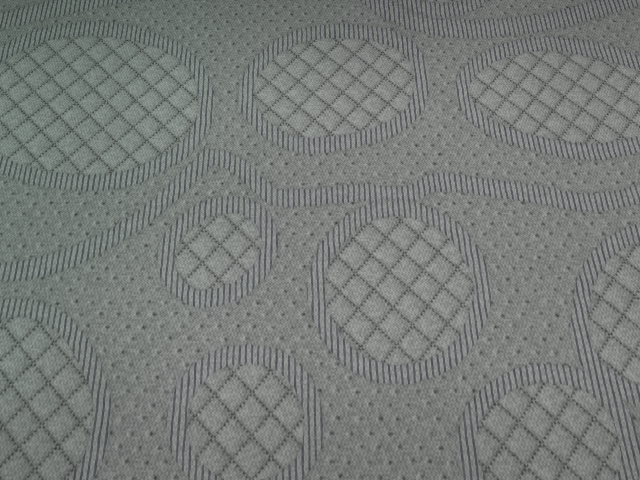
Write a Shadertoy shader that draws this texture.

```glsl
// Quilted grey knit fabric seen at a slant: ovals with ribbed rims hold padded
// diamonds, ribbed ribbons wander between them over a dimpled ground.
// Relief is shaded analytically on a plane with mild perspective.

const vec3 CLOTH = vec3(0.497, 0.505, 0.498);
const vec3 GAP = vec3(0.315, 0.325, 0.345);
const vec3 GREEN_TINT = vec3(0.92, 1.0, 0.96);
const float PERSPECTIVE = 0.38;
const float RIB_PITCH = 0.0118;
const float RIM_WIDTH = 0.036;
const float RIBBON_HALF = 0.0185;
const float DIAMOND_SIDE = 0.049;
const float DIAMOND_ANGLE = 0.83;
const float STITCH_RATE = 37.7;
const vec2 DIMPLE_PITCH = vec2(0.036, 0.0225);
const vec2 WEAVE_PITCH = vec2(0.0066, 0.0076);
const float WEAVE_DEPTH = 0.085;
const float GRAIN_DEPTH = 0.20;
const int OVALS = 10;

// Centre and radii of each oval, then its tilt
const vec4 OVAL[OVALS] = vec4[](
    vec4(0.182, 0.778, 0.269, 0.174), vec4(0.698, 0.818, 0.200, 0.135),
    vec4(1.190, 0.795, 0.242, 0.126), vec4(0.457, 0.477, 0.132, 0.108),
    vec4(0.833, 0.392, 0.190, 0.190), vec4(1.372, 0.345, 0.185, 0.195),
    vec4(0.043, 0.150, 0.192, 0.235), vec4(0.512, 0.115, 0.162, 0.170),
    vec4(1.146, 0.063, 0.192, 0.182), vec4(0.925, 1.020, 0.110, 0.060));
const float TILT[OVALS] = float[](0.05, 0.12, -0.12, 0.5, -0.3, 0.2, 0.1, -0.3, -0.2, 0.1);

float hash(vec2 p) {
    vec3 h = fract(p.xyx * 0.1031);
    h += dot(h, h.yzx + 33.33);
    return fract((h.x + h.y) * h.z);
}

float noise(vec2 p) {
    vec2 i = floor(p), f = fract(p);
    f = f * f * (3.0 - 2.0 * f);
    return mix(mix(hash(i), hash(i + vec2(1, 0)), f.x),
               mix(hash(i + vec2(0, 1)), hash(i + vec2(1, 1)), f.x), f.y);
}

mat2 rotation(float a) {
    return mat2(cos(a), -sin(a), sin(a), cos(a));
}

float ovalDistance(vec2 p) {
    float d = 1e3;
    for (int i = 0; i < OVALS; i++) {
        vec2 c = rotation(TILT[i]) * (p - OVAL[i].xy) + 1e-5, r = OVAL[i].zw;
        float k = length(c / r);
        d = min(d, k * (k - 1.0) / length(c / (r * r)));
    }
    return d;
}

// Heights of the middle and upper ribbons
float middleRibbon(float x) {
    float rise = 0.436 + 1.27 * x * x;
    float fall = 0.592 + 0.079 * (1.0 - smoothstep(0.45, 0.585, x));
    float wave = 0.602 + 0.022 * cos((x - 0.93) * 11.0);
    return mix(x < 0.43 ? rise : fall, wave, smoothstep(0.83, 0.91, x));
}

float upperRibbon(float x) {
    float s = x - 0.93;
    return x < 0.45 ? 0.957 + 0.2 * x : 0.938 + (s < 0.0 ? 2.6 : 0.4) * s * s;
}

float ribbonDistance(vec2 p) {
    const float E = 0.004;
    vec2 f = vec2(middleRibbon(p.x), upperRibbon(p.x));
    vec2 slope = (vec2(middleRibbon(p.x + E), upperRibbon(p.x + E)) - f) / E;
    vec2 d = abs(p.y - f) / sqrt(1.0 + min(slope * slope, 4.0));
    return min(d.x, d.y) - RIBBON_HALF;
}

// Padded diamonds whose seams are rows of short stepped stitches
float diamonds(vec2 q) {
    vec2 u = rotation(DIAMOND_ANGLE) * q / DIAMOND_SIDE;
    vec2 wave = sin(u.yx * STITCH_RATE);
    u += 0.025 * wave;
    vec2 f = fract(u) - 0.5;
    vec2 seam = 0.5 - abs(f);
    vec2 stitch = 0.25 + 0.75 * smoothstep(-0.5, 0.5, wave);
    vec2 groove = exp(-pow(seam / 0.05, vec2(2.0))) * stitch;
    float pillow = smoothstep(0.0, 0.25, min(seam.x, seam.y));
    return 0.98 + 0.09 * pillow - 0.10 * f.x + 0.06 * f.y - 0.30 * max(groove.x, groove.y);
}

// Staggered dimples, each with a lit lip
float dimples(vec2 q) {
    vec2 u = q / DIMPLE_PITCH;
    u.x += 0.5 * mod(floor(u.y), 2.0);
    vec2 id = floor(u);
    vec2 jitter = vec2(hash(id), hash(id + 7.3)) - 0.5;
    vec2 c = (fract(u) - 0.5 - 0.2 * jitter) * DIMPLE_PITCH;
    vec2 pit = c / vec2(0.0040, 0.0033);
    vec2 lip = (c + vec2(0.0065, 0.0)) / vec2(0.0050, 0.0060);
    float depth = 0.24 + 0.18 * hash(id + 3.1);
    return 0.98 - depth * exp(-dot(pit, pit)) + 0.14 * exp(-dot(lip, lip));
}

void mainImage(out vec4 fragColor, in vec2 fragCoord) {
    vec2 p = fragCoord / iResolution.y;
    float px = 1.0 / iResolution.y;

    // Slanted cloth plane
    vec2 q = p - vec2(0.667, 0.5);
    float w = 1.0 / (1.0 - PERSPECTIVE * q.y);
    q *= w;
    vec2 bent = p + 0.014 * (vec2(noise(p * 8.0), noise(p * 8.0 + 40.0)) - 0.5);

    // Masks, with rib ends stepping slightly in and out
    float soft = max(px, 0.002);
    float ribPhase = (q.x + 0.03 * q.y + 0.002 * noise(q * 45.0)) / RIB_PITCH;
    float ragged = 0.003 * (hash(vec2(floor(ribPhase + 0.5), floor(q.y * 12.0))) - 0.5);
    float oval = ovalDistance(bent) + ragged;
    float ribbon = ribbonDistance(bent) + ragged;
    float rim = RIM_WIDTH / w;
    float pad = smoothstep(soft, -soft, oval + rim);
    float band = smoothstep(soft, -soft, min(oval, max(ribbon, -oval))) * (1.0 - pad);

    // Ground, pads and ribs
    float weave = sin(6.2832 * q.x / WEAVE_PITCH.x + 3.1416 * floor(q.y / WEAVE_PITCH.y))
                * sin(6.2832 * q.y / WEAVE_PITCH.y);
    float grain = WEAVE_DEPTH * weave + GRAIN_DEPTH * (noise(q * vec2(230, 300)) - 0.5);
    float relief = mix(dimples(q), diamonds(q), pad) + grain;
    float rib = 0.5 + 0.5 * cos(6.2832 * ribPhase);
    float worn = 0.35 * noise(q * 60.0);
    vec3 ribColor = mix(mix(GAP, CLOTH, worn), CLOTH * 1.08, smoothstep(0.02, 0.5, rib));
    ribColor *= 1.0 + 0.8 * grain;
    vec3 color = mix(CLOTH * relief, ribColor, band);

    // Creases along the rims and ribbons
    float edge = min(abs(oval), abs(oval + rim));
    edge = min(edge, oval > 0.0 ? abs(ribbon) : 1.0);
    color *= 1.0 - 0.06 * exp(-pow(edge / 0.005, 2.0));

    // Uneven light, dimmer and greener toward the far left
    float light = 1.02 - 0.18 * smoothstep(0.76, 1.08, p.y) - 0.09 * smoothstep(0.3, 0.0, p.y);
    light *= 1.0 - 0.07 * smoothstep(0.4, 0.0, p.x) - 0.03 * smoothstep(1.0, 1.34, p.x);
    light *= 0.98 + 0.04 * noise(p * 5.0);
    color *= mix(vec3(1), GREEN_TINT, smoothstep(1.0, 0.1, p.x + 0.6 * (1.0 - p.y)));
    fragColor = vec4(color * light, 1.0);
}
```
